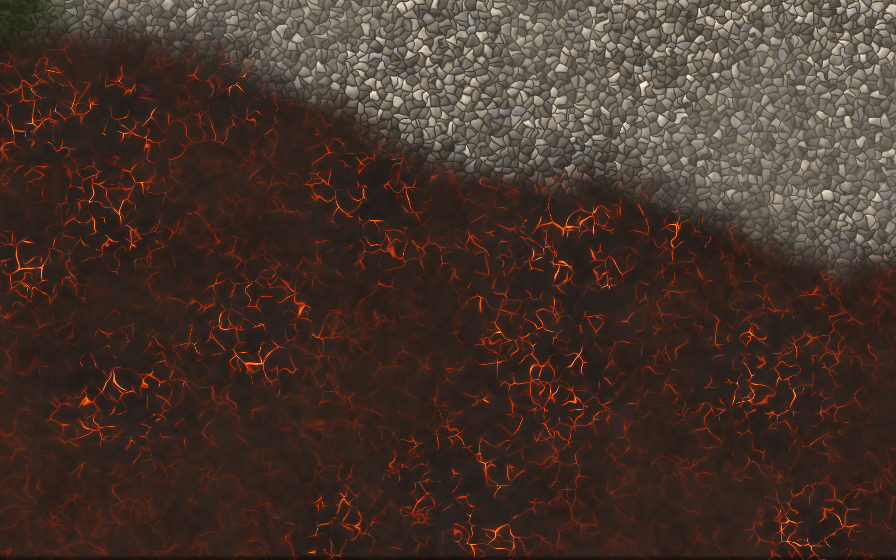
Write a Shadertoy shader that draws this texture.

```glsl
// Cooling lava crust below a bank of loose gravel, with a soft sloping border.
// Voronoi cells give both the pebbles and the glowing cracks; value noise
// breaks up the cracks, and a set of hot spots decides where they burn brightest.

float hash(vec2 p) {
    vec3 q = fract(vec3(p.xyx) * 0.1031);
    q += dot(q, q.yzx + 33.33);
    return fract((q.x + q.y) * q.z);
}

vec2 hash2(vec2 p) {
    return vec2(hash(p), hash(p + 71.7));
}

float noise(vec2 p) {
    vec2 i = floor(p), f = fract(p);
    f = f * f * (3.0 - 2.0 * f);
    return mix(mix(hash(i), hash(i + vec2(1, 0)), f.x),
               mix(hash(i + vec2(0, 1)), hash(i + vec2(1, 1)), f.x), f.y);
}

float fbm(vec2 p) {
    float sum = 0.0, amp = 0.53;
    for (int i = 0; i < 4; i++) {
        sum += amp * noise(p);
        p = mat2(1.6, 1.2, -1.2, 1.6) * p + 17.3;
        amp *= 0.5;
    }
    return sum;
}

// xy: offset to the nearest site, z: distance to the cell edge, w: cell id
vec4 voronoi(vec2 p) {
    vec2 cell = floor(p), near = vec2(9.0), next = vec2(9.0);
    float id = 0.0;
    for (int y = -1; y <= 1; y++)
    for (int x = -1; x <= 1; x++) {
        vec2 c = cell + vec2(x, y);
        vec2 r = c + hash2(c) - p;
        if (dot(r, r) < dot(near, near)) {
            next = near;
            near = r;
            id = hash(c + 5.3);
        } else if (dot(r, r) < dot(next, next)) next = r;
    }
    return vec4(near, dot(0.5 * (near + next), normalize(next - near)), id);
}

// Height of the gravel border at x
float borderHeight(float x) {
    return 0.93 - 0.26 * smoothstep(0.2, 0.95, x) - 0.15 * smoothstep(1.05, 1.52, x);
}

// Rounded stones lit from the upper left
vec3 pebbles(vec2 p, float scale) {
    vec2 q = mat2(0.8, 0.6, -0.6, 0.8) * p * scale;
    vec4 v = voronoi(q + 0.7 * vec2(noise(q * 1.3), noise(q * 1.3 + 30.0)));
    vec3 stone = mix(vec3(0.40, 0.37, 0.325), vec3(0.80, 0.75, 0.675), v.w * v.w);
    stone = mix(stone, vec3(0.54, 0.55, 0.55), 0.7 * step(0.92, fract(v.w * 37.0)));
    vec2 toLight = transpose(mat2(0.8, 0.6, -0.6, 0.8)) * v.xy;
    float light = 1.0 + 0.55 * dot(toLight, vec2(0.6, -0.8));
    return mix(vec3(0.23, 0.205, 0.175), stone * light, smoothstep(-0.03, 0.20, v.z));
}

vec3 gravel(vec2 p) {
    float dusty = smoothstep(0.42, 0.68, fbm(p * 4.0 + 3.0));
    vec3 col = pebbles(p, 66.0);
    col = mix(col, vec3(0.47, 0.44, 0.395), 0.08 + 0.35 * dusty);
    return col * (0.78 + 0.44 * fbm(p * 90.0));
}

// Strength of the heat patches
float hotSpots(vec2 p) {
    const vec3 spots[15] = vec3[15](        // x, y, radius
        vec3(0.07, 0.79, 0.10), vec3(0.22, 0.79, 0.09), vec3(0.43, 0.84, 0.08),
        vec3(0.65, 0.63, 0.12), vec3(0.20, 0.61, 0.10), vec3(0.05, 0.53, 0.08),
        vec3(1.00, 0.54, 0.17), vec3(0.98, 0.33, 0.15), vec3(0.45, 0.41, 0.12),
        vec3(1.37, 0.33, 0.14), vec3(0.85, 0.12, 0.14), vec3(0.60, 0.05, 0.07),
        vec3(1.45, 0.05, 0.09), vec3(0.22, 0.30, 0.11), vec3(1.20, 0.60, 0.09));
    float heat = 0.0;
    for (int i = 0; i < 15; i++) {
        vec2 d = (p - spots[i].xy) / spots[i].z;
        heat = max(heat, exp(-dot(d, d)));
    }
    return heat;
}

// x: broken crack line, y: halo around it
vec2 cracks(vec2 p, float scale, float pixel) {
    vec2 q = p * scale;
    q += 0.6 * vec2(noise(q * 1.7), noise(q * 1.7 + 40.0));
    float edge = voronoi(q).z;
    float gate = smoothstep(0.32, 0.85, noise(q * 1.3 + scale));
    float flicker = 0.45 + 0.9 * noise(q * 3.1 + 9.0);
    float line = 1.0 - smoothstep(0.0, max(0.0024, 0.8 * pixel) * scale, edge);
    return gate * vec2(line * flicker, exp(-6.0 * edge));
}

vec3 emberColor(float heat) {
    vec3 col = mix(vec3(0.36, 0.11, 0.06), vec3(0.88, 0.22, 0.03), smoothstep(0.1, 0.6, heat));
    return mix(col, vec3(0.98, 0.56, 0.12), smoothstep(0.6, 1.0, heat));
}

vec3 lava(vec2 p, float pixel) {
    float hot = hotSpots(p);
    vec3 col = mix(vec3(0.185, 0.130, 0.105), vec3(0.150, 0.127, 0.114), hot);
    col *= 0.70 + 0.26 * fbm(p * 9.0) + 0.30 * fbm(p * 70.0);
    vec2 wide = cracks(p, 28.0, pixel);
    vec2 thin = cracks(p + 7.0, 40.0, pixel);
    float heat = max(wide.x * (0.36 + 0.80 * hot), thin.x * (0.30 + 0.55 * hot));
    col += vec3(0.105, 0.018, 0.004) * (wide.y + 0.7 * thin.y) * (0.7 + 0.4 * hot);
    return mix(col, emberColor(heat), min(1.2 * heat, 1.0));
}

void mainImage(out vec4 fragColor, in vec2 fragCoord) {
    vec2 p = fragCoord / iResolution.y;
    float height = p.y - borderHeight(p.x) + 0.06 * (fbm(p * 14.0) - 0.5);
    vec3 stones = gravel(p) * mix(0.72, 1.0, smoothstep(0.0, 0.10, height));
    vec3 col = mix(lava(p, 1.0 / iResolution.y), stones, smoothstep(-0.035, 0.05, height));
    // Mossy corner and dark lower rim
    float moss = 1.0 - smoothstep(0.03, 0.16, length((p - vec2(0.0, 1.0)) * vec2(0.9, 1.3)));
    col = mix(col, vec3(0.13, 0.15, 0.07) * (0.6 + 0.8 * noise(p * 150.0)), 0.85 * moss);
    col *= mix(0.55, 1.0, smoothstep(0.002, 0.010, p.y));
    fragColor = vec4(col, 1.0);
}
```
